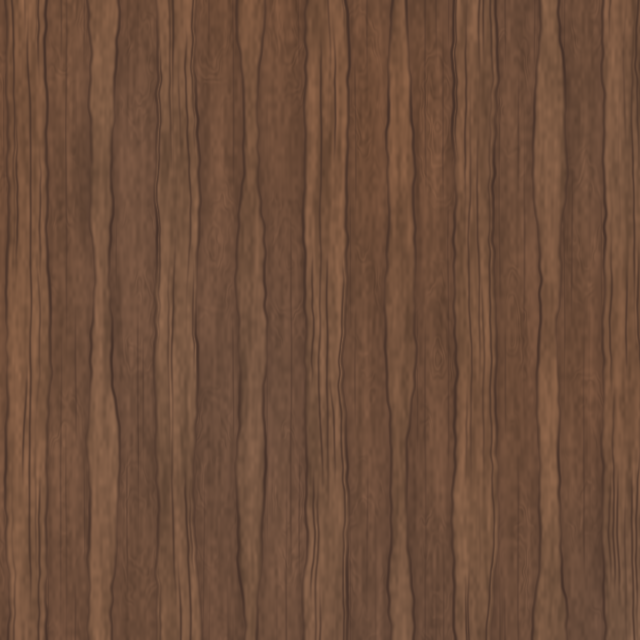
Write a three.js fragment shader that draws this texture.

```glsl
// Dark walnut veneer: upright light stripes with dark wavy seams between figured panels.
varying vec2 vUv;

const vec3 SEAM_COLOR  = vec3(0.270, 0.190, 0.155);
const vec3 PANEL_WARM  = vec3(0.425, 0.290, 0.207);
const vec3 PANEL_GREY  = vec3(0.405, 0.298, 0.238);
const vec3 STRIPE_WARM = vec3(0.488, 0.340, 0.242);
const vec3 STRIPE_GREY = vec3(0.465, 0.348, 0.267);

const float STRIPE_STEP  = 0.1165;  // distance between stripe centres
const float FIRST_STRIPE = 0.043;   // centre of the leftmost stripe
const float WIDE_HALF    = 0.032;   // half width of the lined stripes
const float NARROW_HALF  = 0.0185;  // half width of the plain stripes
const float SEAM_WIDTH   = 0.0030;
const float EYE_HEIGHT   = 0.36;    // height of one figure in a panel
const float GRAIN_AMOUNT = 0.40;
const float FLECK_AMOUNT = 0.13;
const float FIGURE_AMOUNT = 0.035;

float hash(vec2 p) {
  vec3 q = fract(p.xyx * 0.1031);
  q += dot(q, q.yzx + 33.33);
  return fract((q.x + q.y) * q.z);
}

float noise(vec2 p) {
  vec2 i = floor(p), f = fract(p);
  f = f * f * (3.0 - 2.0 * f);
  return mix(mix(hash(i), hash(i + vec2(1.0, 0.0)), f.x),
             mix(hash(i + vec2(0.0, 1.0)), hash(i + vec2(1.0, 1.0)), f.x), f.y);
}

// Layered sines along the height, about -1 to 1, different for every seed.
float wave(float y, float seed) {
  float phase = seed * 2.4;
  return 0.55 * sin(y * 9.5 + phase) + 0.30 * sin(y * 19.0 + phase * 1.7)
       + 0.15 * sin(y * 43.0 + phase * 2.9);
}

// Soft dark line at distance 0.
float line(float dist, float width) {
  return exp(-dist * dist / (width * width));
}

// Broken nested ovals of a panel; across runs from -1 to 1.
float figure(float across, float y, float panel) {
  float row = y / EYE_HEIGHT + hash(vec2(panel + 20.0, 3.0));
  float along = fract(row) - 0.5;
  float warp = noise(vec2(across * 4.0 + panel * 7.0, y * 30.0))
             + 0.5 * noise(vec2(across * 9.0 + panel * 5.0, y * 75.0)) - 0.75;
  float ring = length(vec2(across * 1.2, along * 2.2)) + 0.30 * warp;
  float fade = smoothstep(0.5, 0.25, abs(along)) * smoothstep(0.75, 0.3, abs(across));
  float patches = smoothstep(0.25, 0.75, noise(vec2(across * 3.0 + panel * 9.0, y * 18.0)));
  return sin(ring * 40.0) * fade * patches;
}

// Long fibres in three widths, about -0.5 to 0.5.
float grain(vec2 p) {
  return 0.36 * noise(vec2(p.x * 66.0, p.y * 4.0))
       + 0.36 * noise(vec2(p.x * 130.0 + 9.0, p.y * 8.0))
       + 0.28 * noise(vec2(p.x * 215.0 + 4.0, p.y * 22.0)) - 0.5;
}

void main() {
  float y = vUv.y;
  float slot = (vUv.x - FIRST_STRIPE) / STRIPE_STEP;
  float stripe = floor(slot + 0.5);
  float lined = 1.0 - mod(stripe, 2.0);
  float seed = stripe + 12.0;

  // Stripe outline: a wandering centre and a swelling, slightly ragged width
  float offset = (slot - stripe) * STRIPE_STEP;
  offset -= 0.0030 * wave(y, seed + 31.0);
  float side = sign(offset);
  float halfWidth = mix(NARROW_HALF + 0.0090 * wave(y * 0.85, seed),
                        WIDE_HALF + 0.0040 * wave(y, seed), lined);
  halfWidth += 0.0020 * wave(y * 1.6, seed + 5.0 * side);
  halfWidth += 0.0036 * (noise(vec2(seed + 40.0 * (side + 1.0), y * 48.0)) - 0.5);
  float edge = abs(offset) - halfWidth;
  float inside = smoothstep(0.0018, -0.0018, edge);

  // Base colours with a slow drift from warm to grey
  float drift = noise(vec2(vUv.x * 5.0 + 2.0, y * 2.5 + 7.0));
  float grey = clamp(drift * 0.8 + 0.35 * (vUv.x - y), 0.0, 1.0);
  float light = inside * mix(0.6, 1.0, noise(vec2(seed * 5.0, y * 6.0)));
  light += (1.0 - inside) * 0.35 * noise(vec2(vUv.x * 34.0, y * 3.0 + 5.0));
  vec3 color = mix(mix(PANEL_WARM, PANEL_GREY, grey),
                   mix(STRIPE_WARM, STRIPE_GREY, grey), light);

  // Fibres, panel figure, blotches and short flecks
  vec2 fibre = vec2(vUv.x + 0.004 * wave(y, seed + 3.0) * smoothstep(0.058, 0.04, abs(offset)), y);
  float panel = floor(slot);
  float across = (fract(slot) - 0.5) * 2.0;
  float tone = 1.0 + GRAIN_AMOUNT * mix(0.8, 1.1, inside) * grain(fibre);
  tone += FIGURE_AMOUNT * figure(across, y, panel) * (1.0 - inside);
  tone += 0.08 * (noise(vec2(vUv.x * 24.0, y * 7.0)) - 0.5);
  tone += FLECK_AMOUNT * (noise(vUv * vec2(190.0, 85.0)) - 0.5);
  color *= tone;

  // Seams: a line of changing strength with a soft shadow on the panel side
  float depth = 0.35 + 0.60 * noise(vec2(seed + 9.0 * side + 20.0, y * 11.0));
  float seam = depth * line(edge, SEAM_WIDTH);
  seam = max(seam, 0.34 * exp(-max(edge, 0.0) / 0.007) * (1.0 - inside));

  // Broken dark veins: bold in the lined stripes, faint in the panels
  for (int i = 0; i < 6; i++) {
    float n = float(i);
    float place = -0.75 + 0.30 * n + 0.24 * (hash(vec2(seed, n + 4.0)) - 0.5);
    float bend = 0.0020 * wave(y * 1.3, seed + n * 3.7);
    float ink = smoothstep(0.30, 0.80, noise(vec2(seed * 3.0 + n * 11.0, y * 6.0)));
    float vein = line(offset - place * halfWidth - bend, 0.0020);
    seam = max(seam, lined * inside * 0.65 * ink * vein);
    float faint = line((across - place * 0.8) * 0.5 * STRIPE_STEP - bend * 0.5, 0.0018);
    float trace = smoothstep(0.45, 0.85, noise(vec2(panel * 7.0 + n * 13.0 + 90.0, y * 5.0)));
    seam = max(seam, (1.0 - inside) * 0.34 * trace * faint);
  }

  gl_FragColor = vec4(mix(color, SEAM_COLOR, seam), 1.0);
}
```
